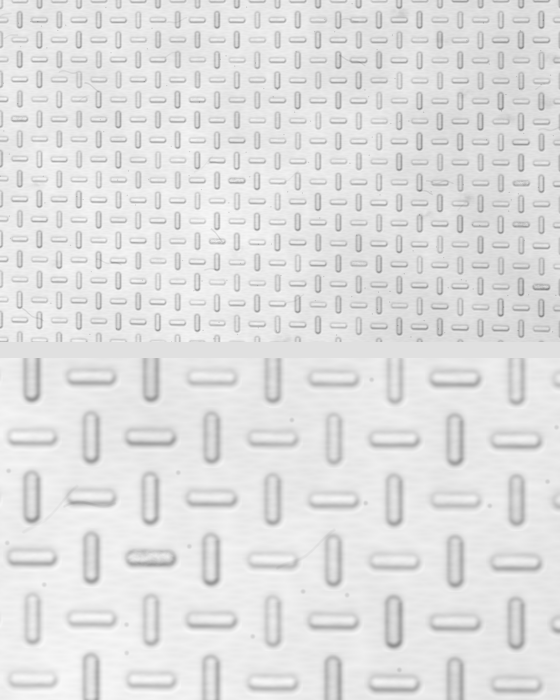
Top, the full canvas; bottom, a detail of the centre.
A WebGL 1 fragment shader for this texture:

```glsl
precision highp float;
uniform vec2 u_resolution;

vec2 hash2(vec2 p) {
  p = vec2(dot(p, vec2(127.1, 311.7)), dot(p, vec2(269.5, 183.3)));
  return fract(sin(p) * 43758.55);
}

// Distance to the nearest scattered point, and that point's random value
vec2 cellular(vec2 p) {
  vec2 nearest = vec2(9.0, 0.0);
  for (int j = -1; j <= 1; j++) {
    for (int i = -1; i <= 1; i++) {
      vec2 cell = floor(p) + vec2(float(i), float(j));
      vec2 h = hash2(cell);
      float d = length(cell + h - p);
      if (d < nearest.x) nearest = vec2(d, fract(h.x * 17.3 + h.y * 5.7));
    }
  }
  return nearest;
}

float layeredSines(vec2 p) {
  float sum = 0.0, amp = 0.5;
  for (int i = 0; i < 4; i++) {
    p = mat2(0.8, 0.6, -0.6, 0.8) * p * 1.8 + 1.7;
    sum += amp * sin(p.x + 1.4 * sin(p.y)) * sin(p.y + 0.9 * sin(p.x));
    amp *= 0.55;
  }
  return sum;
}

float segment(vec2 p, vec2 halfSpan) {
  float t = clamp(dot(p, halfSpan) / dot(halfSpan, halfSpan), -1.0, 1.0);
  return length(p - halfSpan * t);
}

// Bare sheet: soft sheen, brushed grain and small pits
float plate(vec2 q) {
  vec2 glow = q - vec2(0.3, 0.36);
  float tone = 0.903 - 0.04 * smoothstep(0.4, 1.0, q.x);
  tone += 0.035 * exp(-9.0 * dot(glow, glow));
  tone += 0.026 * layeredSines(q * 4.0) + 0.02 * layeredSines(q * 16.0 + 3.0);
  tone += 0.035 * (cellular(q * vec2(75.0, 240.0)).x - 0.5);
  vec2 pit = cellular(q * 48.0);
  return tone - 0.1 * step(0.88, pit.y) * (1.0 - smoothstep(0.02, 0.1, pit.x));
}

// Thin random scratches and rubbed patches
float wear(vec2 q, float pixel) {
  float dark = 0.0;
  for (int i = 0; i < 22; i++) {
    vec2 h = hash2(vec2(float(i), 4.0));
    vec2 k = hash2(vec2(float(i), 9.0));
    float angle = (k.x - 0.5) * 1.6;
    vec2 span = vec2(cos(angle), sin(angle)) * (0.006 + 0.018 * k.y);
    vec2 p = q - h * vec2(1.0, 0.61);
    p.y += 0.002 * sin(p.x * 190.0 + k.y * 6.0);
    float line = 1.0 - smoothstep(0.0003, 0.0008 + pixel, segment(p, span));
    dark += line * (0.03 + 0.06 * k.x);
  }
  for (int i = 0; i < 12; i++) {
    vec2 h = hash2(vec2(float(i), 23.0));
    vec2 p = q - h * vec2(1.0, 0.61);
    float patchy = max(0.4 + 0.9 * layeredSines(q * 60.0 + h), 0.0);
    dark += 0.08 * patchy * (1.0 - smoothstep(0.004, 0.022, length(p * vec2(1.0, 1.5))));
  }
  return dark;
}

void main() {
  // Width units, downwards from the top left
  vec2 q = vec2(gl_FragCoord.x, u_resolution.y - gl_FragCoord.y) / u_resolution.x;
  float pixel = 1.0 / u_resolution.x;
  float tone = plate(q);

  // Checkerboard of cells, slightly tilted and widening right and down
  float row = (q.y - 0.0005 + 0.0015 * q.x) / (0.0351 + 0.00117 * q.x);
  vec2 grid = vec2(q.x * 28.37 - 0.79 * max(q.x - 0.423, 0.0), row - 0.0009 * row * row);
  vec2 id = floor(grid + 0.5);
  vec2 h = hash2(id);
  float upright = mod(id.x + id.y, 2.0) < 0.5 ? 1.0 : 0.0;
  vec2 v = grid - id + (h - 0.5) * 0.02;

  // Rounded bar with its outward direction
  vec2 halfSpan = upright > 0.5 ? vec2(0.0, 0.29) : vec2(0.285, 0.0);
  vec2 away = v - clamp(v, -halfSpan, halfSpan);
  float radius = 0.125 + 0.012 * h.x;
  float d = length(away) - radius;
  float lower = dot(away / max(length(away), 0.001), vec2(0.3, 0.95));
  float soft = 0.025 + 28.0 * pixel;
  float body = 1.0 - smoothstep(-soft, soft, d);

  // Pressed relief: pale crown, dark crease below, grey upright flanks
  float crown = exp(-pow(length(away - vec2(0.0, -0.02)) / 0.06, 2.0));
  float crease = exp(-pow((d + 0.025) / 0.048, 2.0));
  float shadow = exp(-pow((d - 0.01) / 0.065, 2.0));
  float side = smoothstep(-0.3, 0.95, lower);
  tone -= body * mix(0.015, 0.07, upright) * (0.6 + 0.8 * h.y);
  tone += body * crown * 0.05;
  tone -= crease * (0.04 + 0.12 * side + 0.015 * upright) * (0.65 + 0.7 * h.x);
  tone -= shadow * 0.033;
  tone += 0.03 * exp(-pow((d - 0.085) / 0.03, 2.0)) * side;

  // Uneven rubbing, with a few more soiled flat bars
  float smear = 0.5 + 0.5 * layeredSines(v * vec2(7.0, 11.0) + h * 30.0);
  tone -= body * smear * (0.03 + 0.14 * (1.0 - upright) * smoothstep(0.94, 0.99, h.y));
  tone -= wear(q, pixel);
  gl_FragColor = vec4(vec3(clamp(tone, 0.45, 0.97)), 1.0);
}
```
